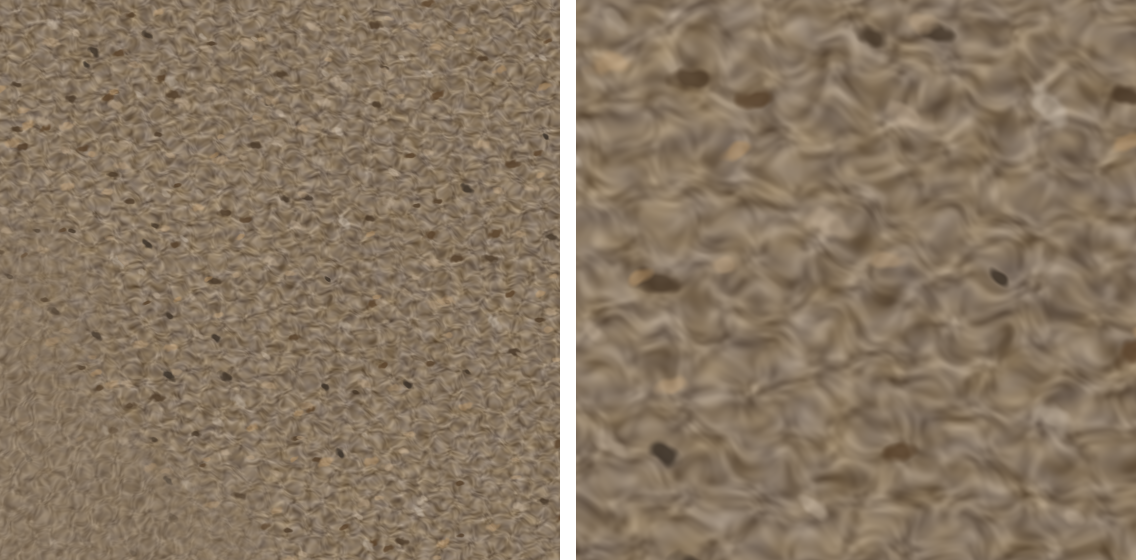
Left, the full canvas; right, a detail of the centre.
A Shadertoy shader for this texture:

```glsl
// Coarse sandy ground: warped, flattened gradient noise forms the packed grains,
// scattered dark and pale chips lie on top, and the lower left corner is worn
// softer, with its grains turned more upright.

vec2 hash2(vec2 p) {
    vec3 q = fract(p.xyx * vec3(0.1031, 0.1030, 0.0973));
    q += dot(q, q.yzx + 33.33);
    return fract((q.xx + q.yz) * q.zy);
}

vec2 gradient(vec2 cell) {
    float angle = 6.2832 * hash2(cell + 71.0).x;
    return vec2(cos(angle), sin(angle));
}

float gradientNoise(vec2 p) {
    vec2 i = floor(p), f = p - i;
    vec2 u = f * f * f * (f * (f * 6.0 - 15.0) + 10.0);
    vec2 e = vec2(0.0, 1.0);
    float low = mix(dot(gradient(i), f), dot(gradient(i + e.yx), f - e.yx), u.x);
    float high = mix(dot(gradient(i + e), f - e), dot(gradient(i + 1.0), f - 1.0), u.x);
    return mix(low, high, u.y);
}

vec2 rotate(vec2 p, float angle) {
    float c = cos(angle), s = sin(angle);
    return vec2(c * p.x + s * p.y, c * p.y - s * p.x);
}

// Packed grains, longer along the given direction
float grains(vec2 p, float angle) {
    vec2 warp = vec2(gradientNoise(p * 38.0 + 5.0), gradientNoise(p * 38.0 + 47.0));
    vec2 q = rotate(p + 0.012 * warp, angle);
    float coarse = gradientNoise(q * vec2(44.0, 74.0) + 13.0);
    float medium = gradientNoise(rotate(q, 0.35) * vec2(74.0, 122.0) + 91.0);
    float fine = gradientNoise(rotate(q, -0.4) * vec2(120.0, 175.0) + 37.0);
    return 0.62 * coarse + 0.68 * medium + 0.36 * fine;
}

// Scattered chips: x is coverage, y is a random tone of the covering chip
vec2 chips(vec2 p, float density, float share, float radius, float seed) {
    vec2 cell = floor(p * density);
    vec2 result = vec2(0.0);
    for (int y = -1; y <= 1; y++) {
        for (int x = -1; x <= 1; x++) {
            vec2 id = cell + vec2(x, y);
            vec2 place = hash2(id + seed);
            vec2 kind = hash2(id + seed + 29.0);
            vec2 d = rotate(p - (id + place) / density, (kind.y - 0.65) * 1.3);
            float size = radius * mix(0.6, 1.3, place.y);
            float dist = length(d * vec2(0.65, 1.25)) / size;
            dist += 0.5 * gradientNoise(p * 120.0 + seed);
            float cover = (1.0 - smoothstep(0.45, 1.25, dist)) * step(kind.x, share);
            if (cover > result.x) result = vec2(cover, kind.y);
        }
    }
    return result;
}

void mainImage(out vec4 fragColor, in vec2 fragCoord) {
    vec2 p = fragCoord / min(iResolution.x, iResolution.y);

    // Worn corner with an uneven border
    float border = p.x * 1.25 + p.y + 0.22 * gradientNoise(p * 5.0 + 3.0);
    float worn = 1.0 - smoothstep(0.38, 0.72, border);

    // Grain relief, with broad patches of light and shade
    float relief = mix(grains(p, -0.22), 0.72 * grains(p + 2.0, 0.9), worn);
    float patches = gradientNoise(p * 4.0 + 8.0) + 0.7 * gradientNoise(p * 13.0 + 21.0);
    float tone = 0.225 * relief + 0.016 * patches;
    vec3 color = vec3(0.525, 0.457, 0.377) + tone * vec3(1.0, 0.99, 0.93);

    // Ochre and grey tints vary from grain to grain
    float tint = gradientNoise(p * vec2(48.0, 66.0) + 150.0);
    tint += 0.5 * gradientNoise(p * 17.0 + 63.0);
    color += tint * mix(1.0, 0.5, worn) * vec3(0.018, 0.003, -0.036);

    // Dark pits and brown chips
    float visible = 1.0 - 0.75 * worn;
    vec2 dark = chips(p, 24.0, 0.20, 0.0075, 11.0);
    vec3 darkColor = mix(vec3(0.20, 0.17, 0.14), vec3(0.36, 0.26, 0.16), dark.y);
    color = mix(color, darkColor, dark.x * 0.8 * visible);

    // Pale stones, from cool grey to warm straw
    vec2 pale = chips(p, 28.0, 0.24, 0.0085, 57.0);
    vec3 paleColor = mix(vec3(0.71, 0.66, 0.60), vec3(0.69, 0.56, 0.40), pale.y);
    color = mix(color, paleColor + 0.12 * relief, pale.x * 0.65 * visible);

    fragColor = vec4(clamp(color, 0.0, 1.0), 1.0);
}
```
